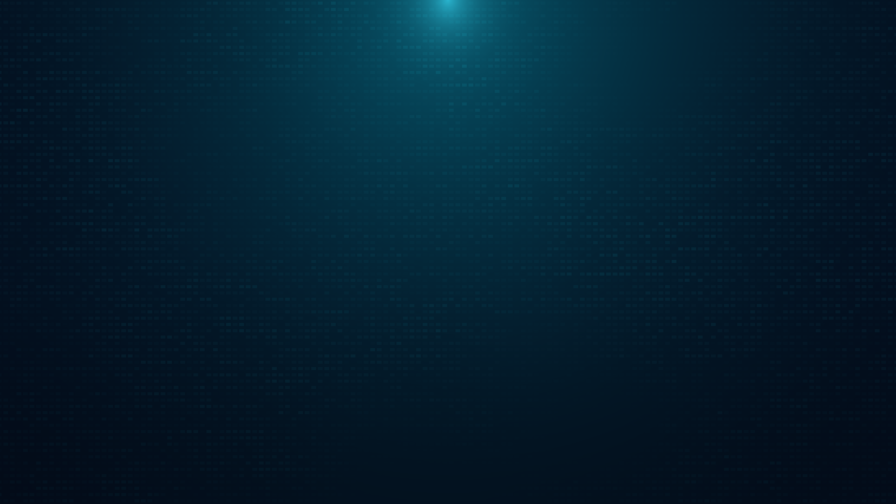
A Shadertoy shader for this background:

```glsl
// A deep teal backdrop lit by a small lamp at the middle of the top edge.
// Radial falloffs shape the light; a fine grid of faint dashes, gathered
// into drifting patches by layered sines, gives the surface its texture.

const vec3  BASE_COLOR  = vec3(0.012, 0.044, 0.103);
const vec3  GLOW_COLOR  = vec3(0.010, 0.282, 0.305);
const vec3  CORE_COLOR  = vec3(0.140, 0.380, 0.400);
const vec3  DASH_COLOR  = vec3(0.006, 0.066, 0.068);
const float GLOW_RADIUS = 0.57;   // in canvas heights
const float GLOW_POWER  = 1.30;
const float CORE_RADIUS = 0.052;
const float SIDE_SQUASH = 1.15;   // narrows the light sideways
const float BOTTOM_FADE = 0.14;   // darkening toward the lower edge
const float DASH_MEAN   = 0.13;   // keeps the dashes from lifting the whole
const vec2  CELL_SIZE   = vec2(0.0130, 0.0125);
const vec2  DASH_HALF   = vec2(0.36, 0.24);  // in cells

float hash(vec2 cell) {
    vec3 q = fract(vec3(cell.xyx) * 0.1031);
    q += dot(q, q.yzx + 33.33);
    return fract((q.x + q.y) * q.z);
}

// Soft, wide patches where the dashes show more or less
float patches(vec2 p) {
    float waves = sin(5.1 * p.x + 2.3 * sin(3.7 * p.y + 1.0))
                + 0.8 * sin(8.3 * p.y - 3.1 * p.x + 0.7)
                + 0.5 * sin(13.0 * p.x + 9.0 * p.y + 2.0)
                + 0.3 * sin(27.0 * p.y - 11.0 * p.x);
    return smoothstep(-1.8, 1.4, waves);
}

// Gaussian weight around a centre
float blob(vec2 p, vec2 center, vec2 size) {
    vec2 q = (p - center) / size;
    return exp(-dot(q, q));
}

// One rounded dash per cell, its strength varied by cell and by row
float dashes(vec2 p) {
    vec2 grid = p / CELL_SIZE;
    vec2 cell = floor(grid);
    vec2 edge = abs(fract(grid) - 0.5) - DASH_HALF;
    vec2 soft = 0.5 / (iResolution.y * CELL_SIZE) + 0.05;
    vec2 cover = 1.0 - smoothstep(-soft, soft, edge);
    float run = hash(vec2(floor(cell.x / 7.0), cell.y + 50.0));
    float strength = hash(cell) * mix(0.35, 1.0, run);
    return cover.x * cover.y * strength;
}

void mainImage(out vec4 fragColor, in vec2 fragCoord) {
    // Origin at the lamp, one unit per canvas height
    vec2 p = (fragCoord - vec2(0.5 * iResolution.x, iResolution.y)) / iResolution.y;
    float r = length(p * vec2(SIDE_SQUASH, 1.0));

    // Wide glow and tight core
    float glow = exp(-pow(r / GLOW_RADIUS, GLOW_POWER));
    float core = exp(-r / CORE_RADIUS);
    vec3 color = BASE_COLOR + GLOW_COLOR * glow + CORE_COLOR * core;
    color *= 1.0 - BOTTOM_FADE * smoothstep(0.45, 1.0, -p.y);

    // Dash texture: full at the sides and mid field, bare at the upper right
    float sides = smoothstep(0.45, 0.75, abs(p.x));
    float middle = blob(p, vec2(-0.03, -0.40), vec2(0.38, 0.22));
    float bare = blob(p, vec2(0.38, -0.16), vec2(0.16, 0.15));
    float amount = mix(patches(p), 0.9, max(0.6 * sides, 0.8 * middle));
    amount *= (1.0 - 0.8 * bare) * (1.0 - core);
    amount *= mix(1.0, 0.5, smoothstep(0.4, 1.0, -p.y));
    color += DASH_COLOR * (dashes(p) - DASH_MEAN) * amount;

    fragColor = vec4(color, 1.0);
}
```
